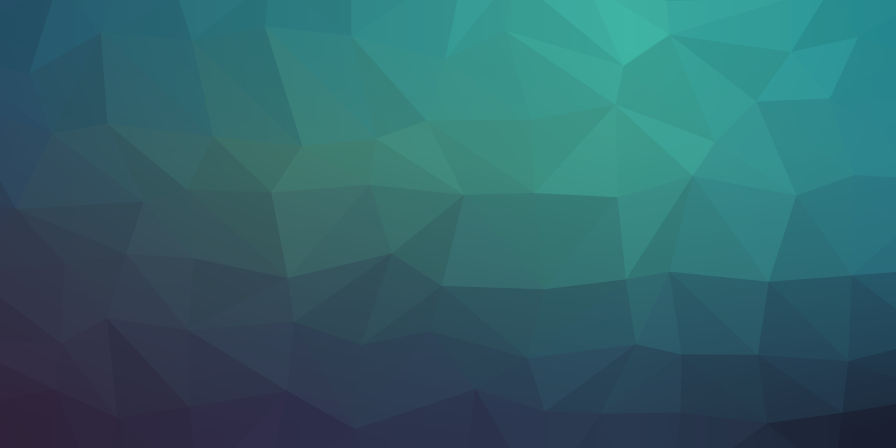
Give the GLSL for this background, as a Shadertoy shader.

```glsl
// Low-poly backdrop: a jittered grid of points is split into triangles, and each
// facet is tinted from a smooth colour field running from bright teal at the upper
// right, through slate green, to dark plum and navy along the bottom.

#define CELLS vec2(11.0, 6.2)   // mesh cells across and up the canvas
#define JITTER 0.34             // vertex displacement, in cells
#define FACET_CONTRAST 0.09     // brightness spread between facets
#define FACET_SOFTNESS 0.35     // share of smooth gradient inside a facet
#define SEED 17.0

vec2 hash2(vec2 p) {
    vec3 q = fract(vec3(p.xyx + SEED) * vec3(0.1031, 0.1030, 0.0973));
    q += dot(q, q.yzx + 33.33);
    return fract((q.xx + q.yz) * q.zy);
}

float cross2(vec2 a, vec2 b) { return a.x * b.y - a.y * b.x; }

// Horizontal ramp with four colour stops
vec3 ramp(float x, vec3 left, vec3 midLeft, vec3 midRight, vec3 right) {
    vec3 c = mix(left, midLeft, clamp(x / 0.33, 0.0, 1.0));
    c = mix(c, midRight, clamp((x - 0.33) / 0.37, 0.0, 1.0));
    return mix(c, right, clamp((x - 0.70) / 0.30, 0.0, 1.0));
}

// Smooth colour field: five horizontal ramps blended vertically
vec3 colourField(vec2 uv) {
    vec3 bottom = ramp(uv.x, vec3(0.18, 0.13, 0.22), vec3(0.18, 0.18, 0.29),
                             vec3(0.165, 0.23, 0.32), vec3(0.10, 0.12, 0.19));
    vec3 lower  = ramp(uv.x, vec3(0.20, 0.18, 0.27), vec3(0.19, 0.26, 0.33),
                             vec3(0.17, 0.34, 0.40), vec3(0.14, 0.27, 0.35));
    vec3 middle = ramp(uv.x, vec3(0.20, 0.22, 0.30), vec3(0.22, 0.35, 0.37),
                             vec3(0.20, 0.47, 0.46), vec3(0.16, 0.42, 0.48));
    vec3 upper  = ramp(uv.x, vec3(0.17, 0.27, 0.36), vec3(0.25, 0.48, 0.43),
                             vec3(0.24, 0.62, 0.56), vec3(0.17, 0.52, 0.56));
    vec3 top    = ramp(uv.x, vec3(0.14, 0.31, 0.40), vec3(0.17, 0.48, 0.50),
                             vec3(0.24, 0.68, 0.62), vec3(0.14, 0.53, 0.56));
    vec3 c = mix(bottom, lower, clamp((uv.y - 0.04) / 0.205, 0.0, 1.0));
    c = mix(c, middle, clamp((uv.y - 0.245) / 0.185, 0.0, 1.0));
    c = mix(c, upper, clamp((uv.y - 0.43) / 0.23, 0.0, 1.0));
    return mix(c, top, clamp((uv.y - 0.66) / 0.26, 0.0, 1.0));
}

// Mesh vertex in units of the canvas
vec2 meshVertex(vec2 id) {
    return (id + 0.5 + JITTER * (2.0 * hash2(id) - 1.0)) / CELLS;
}

// Signed distance to the line ab in canvas heights, positive on its left
float edgeDistance(vec2 p, vec2 a, vec2 b, vec2 aspect) {
    vec2 edge = (b - a) * aspect;
    return cross2(edge, (p - a) * aspect) / length(edge);
}

// Adds one facet as colour times coverage, with coverage in w
vec4 facet(vec2 p, vec2 a, vec2 b, vec2 c, vec2 aspect, float pixel) {
    float d = min(edgeDistance(p, a, b, aspect),
              min(edgeDistance(p, b, c, aspect), edgeDistance(p, c, a, aspect)));
    float coverage = clamp(d / pixel + 0.5, 0.0, 1.0);
    vec2 centre = (a + b + c) / 3.0;
    vec3 tint = colourField(mix(centre, p, FACET_SOFTNESS));
    tint *= 1.0 + FACET_CONTRAST * (hash2(floor(centre * 900.0)).x - 0.5);
    return vec4(tint, 1.0) * coverage;
}

void mainImage(out vec4 fragColor, in vec2 fragCoord) {
    vec2 uv = fragCoord / iResolution.xy;
    vec2 aspect = vec2(iResolution.x / iResolution.y, 1.0);
    float pixel = 1.0 / iResolution.y;
    vec2 base = floor(uv * CELLS - 0.5);
    vec4 sum = vec4(0.0);

    // Visit the nearby quads, each cut along its better diagonal
    for (int j = -1; j <= 1; j++) {
        for (int i = -1; i <= 1; i++) {
            vec2 id = base + vec2(i, j);
            vec2 a = meshVertex(id);
            vec2 b = meshVertex(id + vec2(1.0, 0.0));
            vec2 c = meshVertex(id + vec2(1.0, 1.0));
            vec2 d = meshVertex(id + vec2(0.0, 1.0));
            float areaAC = min(cross2(b - a, c - a), cross2(c - a, d - a));
            float areaBD = min(cross2(b - a, d - a), cross2(c - b, d - b));
            if (areaAC > areaBD) {
                sum += facet(uv, a, b, c, aspect, pixel);
                sum += facet(uv, a, c, d, aspect, pixel);
            } else {
                sum += facet(uv, a, b, d, aspect, pixel);
                sum += facet(uv, b, c, d, aspect, pixel);
            }
        }
    }

    vec3 colour = sum.w > 0.001 ? sum.rgb / sum.w : colourField(uv);
    fragColor = vec4(colour, 1.0);
}
```
